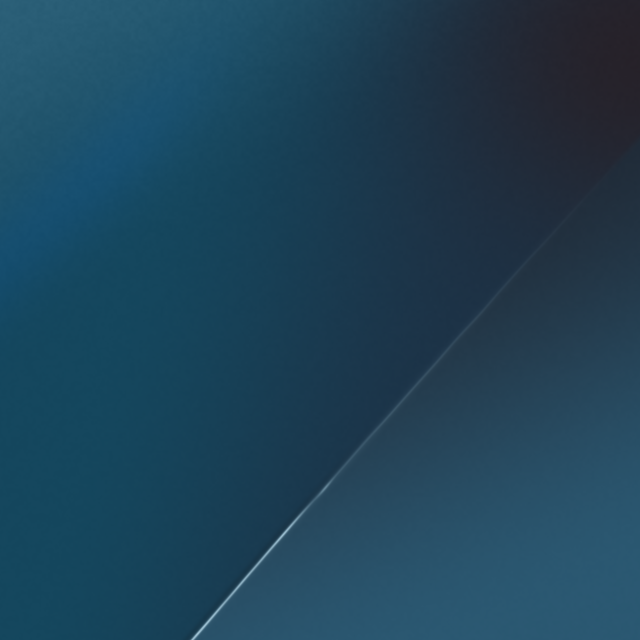
Reproduce this background procedurally as a Shadertoy shader.

```glsl
// Deep teal gradient split by a thin, glinting diagonal crease, with soft grain.

// Upper field
const vec3 TEAL      = vec3(0.080, 0.277, 0.367);
const vec3 NAVY      = vec3(0.110, 0.200, 0.280);
const vec3 PALE_TEAL = vec3(0.170, 0.375, 0.470);
const vec3 BLUE_TINT = vec3(-0.010, 0.012, 0.050);
const vec3 CHARCOAL  = vec3(0.150, 0.132, 0.162);
const vec2 DARK_CENTER = vec2(1.0, 0.92);
const float DARK_SPREAD = 0.085;

// Lower field
const vec3 STEEL = vec3(0.167, 0.345, 0.445);
const vec3 SLATE = vec3(0.125, 0.165, 0.215);

// Crease
const vec3 GLINT = vec3(0.60, 0.74, 0.81);
const float CREASE_START = 0.300;
const float CREASE_SLOPE = 1.121;
const float CREASE_BOW   = 0.025;
const float CREASE_WIDTH = 0.0021;

const float GRAIN_SCALE  = 150.0;
const float GRAIN_AMOUNT = 0.016;

float hash(vec2 p) {
    vec3 q = fract(vec3(p.xyx) * 0.1031);
    q += dot(q, q.yzx + 33.33);
    return fract((q.x + q.y) * q.z);
}

float valueNoise(vec2 p) {
    vec2 cell = floor(p);
    vec2 f = fract(p);
    f = f * f * (3.0 - 2.0 * f);
    float low  = mix(hash(cell), hash(cell + vec2(1, 0)), f.x);
    float high = mix(hash(cell + vec2(0, 1)), hash(cell + vec2(1, 1)), f.x);
    return mix(low, high, f.y);
}

float bell(float x, float width) {
    return exp(-x * x / (width * width));
}

// Signed distance to the slightly bowed crease, positive above it
float creaseDistance(vec2 uv) {
    float along = (uv.x - CREASE_START) / (1.0 - CREASE_START);
    float height = CREASE_SLOPE * (uv.x - CREASE_START)
                 + CREASE_BOW * along * (1.0 - along);
    return (uv.y - height) / length(vec2(1.0, CREASE_SLOPE));
}

vec3 upperField(vec2 uv) {
    vec3 color = mix(TEAL, NAVY, smoothstep(0.15, 0.75, uv.x - 0.25 * (uv.y - 0.5)));
    color = mix(color, PALE_TEAL, smoothstep(0.45, 1.05, uv.y - 0.6 * uv.x));

    // Blue streak fading to the right
    float streak = bell(uv.y - 0.9 * uv.x - 0.59, 0.09);
    color += BLUE_TINT * streak * (1.0 - smoothstep(0.15, 0.45, uv.x));

    vec2 toDark = uv - DARK_CENTER;
    return mix(color, CHARCOAL, exp(-dot(toDark, toDark) / DARK_SPREAD));
}

vec3 lowerField(vec2 uv) {
    return mix(STEEL, SLATE, smoothstep(0.10, 0.85, uv.y + 0.4 * (1.0 - uv.x)));
}

// Bright lower stretch, a short offset spark, then a long faint tail
float creaseLight(vec2 uv, float d) {
    float wobble = 0.0012 * (valueNoise(vec2(uv.x * 28.0, 3.0)) - 0.5);
    float flicker = 0.75 + 0.5 * valueNoise(vec2(uv.x * 45.0, 8.0));
    float bright = 0.72 * flicker * (1.0 - smoothstep(0.44, 0.50, uv.x));
    float tail = 0.27 * (1.0 - smoothstep(0.50, 1.02, uv.x));
    float spark = 0.35 * bell(uv.x - 0.508, 0.010);
    return (bright + tail * 0.6) * bell(d - wobble, CREASE_WIDTH)
         + spark * bell(d + 0.001, CREASE_WIDTH)
         + tail * 0.25 * bell(d, CREASE_WIDTH * 3.0);
}

void mainImage(out vec4 fragColor, in vec2 fragCoord) {
    vec2 uv = fragCoord / iResolution.xy;
    float d = creaseDistance(uv);

    // Join the two fields, softening the seam toward the dark corner
    float seam = mix(0.0015, 0.008, smoothstep(0.6, 1.0, uv.x));
    vec3 color = mix(lowerField(uv), upperField(uv), smoothstep(-seam, seam, d));

    // Thin shade above the crease, then its light
    float shade = bell(d - 0.006, 0.005) * (1.0 - smoothstep(0.4, 0.65, uv.x));
    color *= 1.0 - 0.14 * shade;
    color = mix(color, GLINT, clamp(creaseLight(uv, d), 0.0, 1.0));

    // Mottled grain, strongest at the upper left
    float grain = 0.6 * valueNoise(uv * GRAIN_SCALE)
                + 0.4 * valueNoise(uv.yx * GRAIN_SCALE * 1.9 + 17.0) - 0.5;
    float grainGain = mix(0.5, 1.3, smoothstep(0.3, 1.0, uv.y - 0.5 * uv.x));
    color += grain * GRAIN_AMOUNT * grainGain;

    fragColor = vec4(color, 1.0);
}
```
